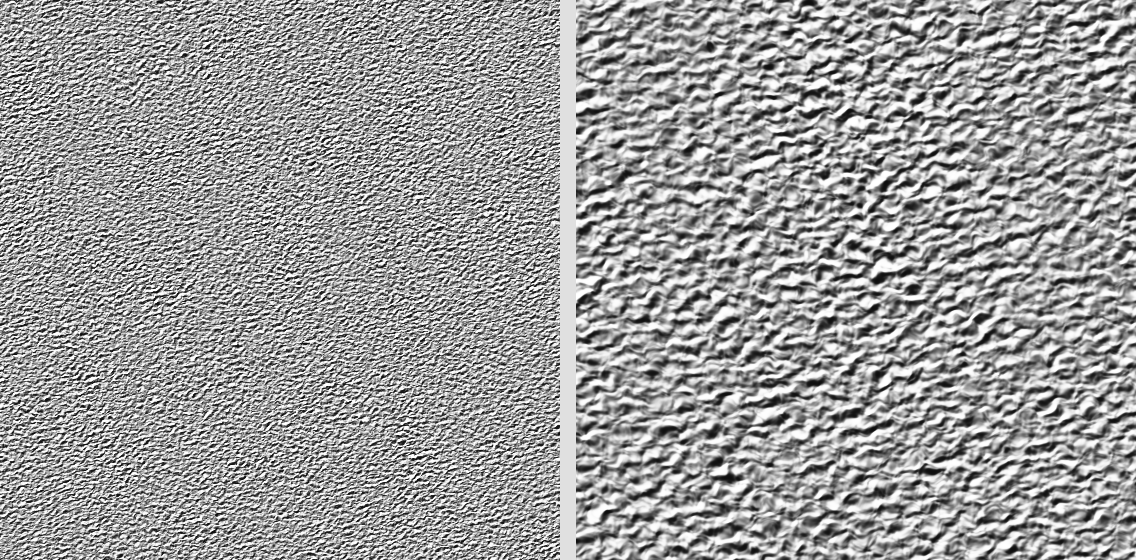
Left: the whole. Right: its middle third, enlarged.
A WebGL 1 fragment shader for this texture:

```glsl
precision highp float;

uniform vec2 u_resolution;

const vec2 GRAIN_CELLS = vec2(116.0, 174.0); // cells along and across the creases
const float TILT = 0.25;                     // rise of the creases, in radians
const float DRIFT_FREQ = 5.0;
const float DRIFT_AMOUNT = 0.014;
const float WIGGLE_FREQ = 120.0;
const float WIGGLE_AMOUNT = 0.0032;
const vec2 LIGHT_STEP = vec2(-0.0003, 0.00105);
const float OCTAVE_FADE = 0.42;
const float RELIEF_GAIN = 1.75;
const float BASE_GREY = 0.625;
const float SHADOW_DEPTH = 0.58;
const float SHINE_HEIGHT = 0.375;
const float PATCH_FREQ = 9.0;
const float PATCH_CONTRAST = 0.4;

// Random vector in -1..1 for a lattice point
vec2 hash2(vec2 p) {
  vec3 q = fract(p.xyx * vec3(0.1031, 0.1030, 0.0973));
  q += dot(q, q.yzx + 33.33);
  return fract((q.xx + q.yz) * q.zy) * 2.0 - 1.0;
}

// Gradient noise centred on zero
float gradientNoise(vec2 p) {
  vec2 cell = floor(p);
  vec2 f = p - cell;
  vec2 w = f * f * (3.0 - 2.0 * f);
  vec2 e = vec2(1.0, 0.0);
  float a = dot(hash2(cell), f);
  float b = dot(hash2(cell + e.xy), f - e.xy);
  float c = dot(hash2(cell + e.yx), f - e.yx);
  float d = dot(hash2(cell + e.xx), f - e.xx);
  return mix(mix(a, b, w.x), mix(c, d, w.x), w.y);
}

vec2 noisePair(vec2 p) {
  return vec2(gradientNoise(p + 17.3), gradientNoise(p + 71.9));
}

// Height of the grained surface, stretched along the creases
float surfaceHeight(vec2 p) {
  vec2 q = p * GRAIN_CELLS + 200.0;
  float height = 0.0;
  float amplitude = 1.0;
  for (int i = 0; i < 3; i++) {
    height += amplitude * gradientNoise(q);
    q = mat2(1.8, 0.5, -0.5, 1.8) * q + 37.7;
    amplitude *= OCTAVE_FADE;
  }
  return height;
}

// Nearly linear at first, then levels off at the limit
float levelOff(float x, float limit) {
  float r = x / limit;
  return x / sqrt(sqrt(1.0 + r * r * r * r));
}

void main() {
  vec2 uv = gl_FragCoord.xy / min(u_resolution.x, u_resolution.y);

  // Frame tilted along the creases, bent by slow and fine warps
  float c = cos(TILT);
  float s = sin(TILT);
  vec2 p = vec2(c * uv.x + s * uv.y, c * uv.y - s * uv.x);
  p += DRIFT_AMOUNT * noisePair(uv * DRIFT_FREQ);
  p += WIGGLE_AMOUNT * noisePair(uv * WIGGLE_FREQ);

  // Emboss: height difference towards the light
  float relief = surfaceHeight(p - LIGHT_STEP) - surfaceHeight(p + LIGHT_STEP);

  // Softer and harsher patches
  float contrast = 1.0 + PATCH_CONTRAST * gradientNoise(uv * PATCH_FREQ + 5.0);
  relief *= RELIEF_GAIN * contrast;

  // Deep shadows and flatter highlights
  float limit = relief < 0.0 ? SHADOW_DEPTH : SHINE_HEIGHT;
  gl_FragColor = vec4(vec3(BASE_GREY + levelOff(relief, limit)), 1.0);
}
```
